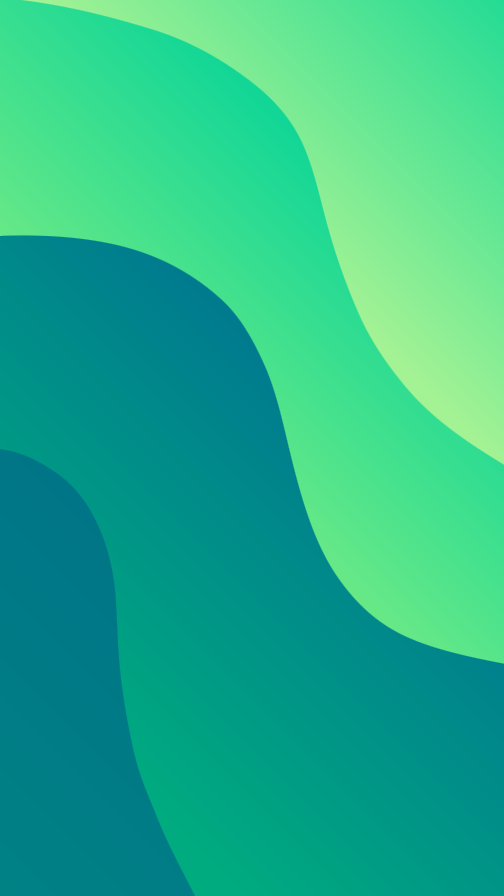
A WebGL 2 fragment shader for this background:

```glsl
#version 300 es
precision highp float;
// Draws layered flowing waves in lime, green and teal with diagonal gradients.

#define CANVAS vec2(100.0, 177.8)
#define LIME vec3(0.64, 0.95, 0.58)
#define MINT vec3(0.14, 0.86, 0.58)
#define LEAF vec3(0.40, 0.91, 0.53)
#define EMERALD vec3(0.07, 0.84, 0.59)
#define JADE vec3(0.0, 0.67, 0.50)
#define TEAL vec3(0.0, 0.475, 0.56)
#define DEEP_LOW vec3(0.0, 0.51, 0.52)
#define DEEP_HIGH vec3(0.0, 0.46, 0.53)

uniform vec2 u_resolution;
out vec4 fragColor;

// Rotate so x runs down the falling diagonal and y across it.
vec2 toDiagonal(vec2 p) {
  return vec2(p.x - p.y, p.x + p.y) * inversesqrt(2.0);
}

// Height above a smooth wave; each knot holds x, y and its fall in degrees.
float aboveWave(vec2 p, vec3 knots[8]) {
  vec2 q = toDiagonal(p);
  vec3 from = knots[0], to = knots[1];
  for (int i = 1; i < 7; i++) {
    if (q.x > toDiagonal(knots[i].xy).x) {
      from = knots[i];
      to = knots[i + 1];
    }
  }
  vec2 a = toDiagonal(from.xy), b = toDiagonal(to.xy);
  float span = b.x - a.x;
  float t = clamp((q.x - a.x) / span, 0.0, 1.0);
  vec2 slope = tan(radians(45.0 - vec2(from.z, to.z))) * span;
  // Cubic Hermite curve between the two knots
  float ease = t * t * (3.0 - 2.0 * t);
  float bend = t * (1.0 - t) * (slope.x * (1.0 - t) - slope.y * t);
  return q.y - mix(a.y, b.y, ease) - bend;
}

// Smooth coverage of the area below an edge.
float below(float d) {
  return clamp(0.5 - d / fwidth(d), 0.0, 1.0);
}

// Gradient along the rising diagonal.
vec3 ramp(float diagonal, float low, float high, vec3 lowColor, vec3 highColor) {
  return mix(lowColor, highColor, clamp((diagonal - low) / (high - low), 0.0, 1.0));
}

void main() {
  vec2 p = gl_FragCoord.xy / u_resolution * CANVAS;
  float diagonal = p.x + p.y;

  // Wave edges, from the top right to the lower left
  float upper = aboveWave(p, vec3[8](
    vec3(4.2, 177.8, 7), vec3(30.1, 172.0, 17), vec3(49.3, 162.0, 37), vec3(59.7, 150.0, 64),
    vec3(65.3, 131.9, 74), vec3(71.3, 115.3, 66), vec3(80.6, 100.9, 50), vec3(100, 85.6, 31)));
  float middle = aboveWave(p, vec3[8](
    vec3(0, 131.0, -2), vec3(23.1, 129.2, 13), vec3(43.8, 118.5, 42), vec3(52.5, 105.3, 66),
    vec3(57.9, 86.6, 76), vec3(66.7, 63.7, 56), vec3(80.3, 51.6, 25), vec3(100, 46.1, 11)));
  float lower = aboveWave(p, vec3[8](
    vec3(0, 88.7, 8), vec3(10.4, 84.5, 33), vec3(18.5, 75.5, 62), vec3(22.5, 63.2, 81),
    vec3(23.4, 50.5, 87), vec3(26.6, 28.5, 77), vec3(31.3, 15.3, 68), vec3(38.7, 0, 63)));

  // Paint the layers back to front
  vec3 color = ramp(diagonal, 185.0, 277.8, LIME, MINT);
  color = mix(color, ramp(diagonal, 131.5, 210.2, LEAF, EMERALD), below(upper));
  color = mix(color, ramp(diagonal, 48.2, 163.9, JADE, TEAL), below(middle));
  color = mix(color, ramp(diagonal, 0.0, 92.1, DEEP_LOW, DEEP_HIGH), below(lower));
  fragColor = vec4(color, 1.0);
}
```
